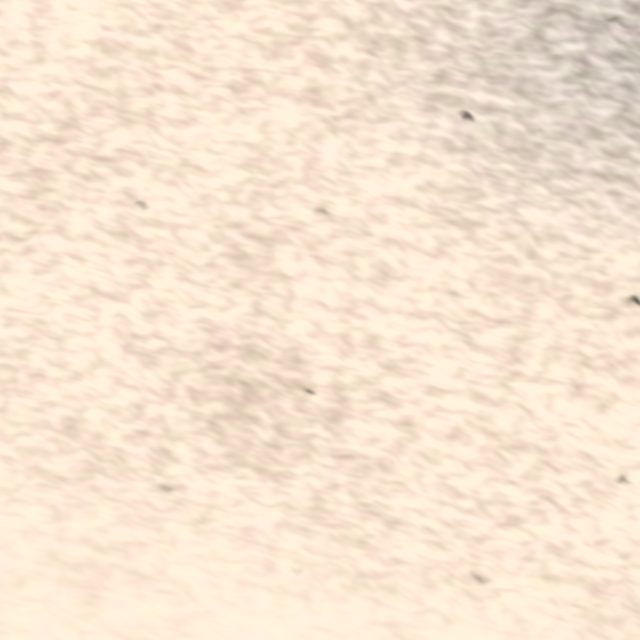
A three.js fragment shader for this texture:

```glsl
#define BASE_TONE 0.914
#define GRAIN_SCALE vec2(27.0, 62.0)
#define GRAIN_CONTRAST 0.125
#define TILT 0.16
#define SPECK_COUNT 12
#define SPECK_RADIUS vec2(0.018, 0.0085)
#define SPECK_COLOR vec3(0.30, 0.27, 0.24)
#define SHADE_CORNER vec2(1.02, 0.93)

varying vec2 vUv;

float hash(float n) {
  return fract(sin(n * 12.9898) * 43758.545);
}

vec2 gradient(vec2 cell) {
  float angle = 6.28319 * fract(sin(dot(cell, vec2(127.1, 311.7))) * 43758.545);
  return vec2(cos(angle), sin(angle));
}

// Gradient noise, centred on zero
float noise(vec2 p) {
  vec2 i = floor(p);
  vec2 f = p - i;
  vec2 u = f * f * f * (f * (f * 6.0 - 15.0) + 10.0);
  vec2 e = vec2(0.0, 1.0);
  float low = mix(dot(gradient(i), f), dot(gradient(i + e.yx), f - e.yx), u.x);
  float high = mix(dot(gradient(i + e.xy), f - e.xy), dot(gradient(i + e.yy), f - e.yy), u.x);
  return mix(low, high, u.y);
}

// Axes along and across a streak that falls to the right
vec2 tilt(vec2 p, float angle) {
  float c = cos(angle), s = sin(angle);
  return vec2(c * p.x - s * p.y, s * p.x + c * p.y);
}

// Soft streaky grain, gently bent
float grain(vec2 p) {
  vec2 q = tilt(p, TILT);
  q.y += 0.012 * noise(p * 5.0 + 3.0) + 0.05 * p.x * p.x * (1.0 - p.y);
  q += 0.006 * vec2(noise(p * 24.0), noise(p * 24.0 + 40.0));
  float coarse = noise(q * GRAIN_SCALE);
  float fine = noise(tilt(q, 0.1) * GRAIN_SCALE * 1.8 + 17.0);
  float blotch = noise(q * GRAIN_SCALE * 0.45 + 61.0);
  return coarse + 0.6 * fine + 0.55 * blotch;
}

// Combined cover of the scattered dark specks
float specks(vec2 p) {
  float clear = 1.0;
  vec2 wobble = 0.006 * vec2(noise(p * 55.0), noise(p * 55.0 + 9.0));
  for (int k = 1; k <= SPECK_COUNT; k++) {
    float n = float(k);
    vec2 center = fract(n * vec2(0.7549, 0.5698) + vec2(0.2, 0.4));
    vec2 size = SPECK_RADIUS * mix(0.7, 1.15, hash(n + 20.0));
    vec2 d = tilt(p - center + wobble, mix(0.05, 0.45, hash(n + 5.0))) / size;
    float strength = mix(0.12, 0.85, pow(hash(n + 31.0), 2.0));
    clear *= 1.0 - strength * exp(-1.6 * dot(d, d));
  }
  return 1.0 - clear;
}

void main() {
  vec2 p = vUv;

  // Broad light and shade
  float corner = smoothstep(0.55, 0.0, length((p - SHADE_CORNER) * vec2(0.9, 1.2)));
  vec2 hollow = tilt(p - vec2(0.38, 0.37), 0.45) * vec2(4.5, 8.0);
  float dip = exp(-dot(hollow, hollow));
  float ground = smoothstep(0.4, 0.12, p.y + 0.25 * p.x);
  float cloud = noise(p * vec2(3.5, 5.0) + 7.0) + 0.6 * noise(p * vec2(9.0, 14.0));
  float tone = BASE_TONE - 0.13 * corner - 0.04 * dip + 0.03 * ground + 0.045 * cloud;

  // Grain fades over the smooth lower ground
  float contrast = GRAIN_CONTRAST * mix(1.0, 0.4, ground) * (1.0 + 0.35 * corner);
  tone += contrast * grain(p);

  // Soft ceiling on the highlights
  float over = tone - 0.955;
  tone -= 0.5 * (over + sqrt(over * over + 0.0004));

  // Warm cream, greyer in the shaded corner, with faint pink and green drift
  vec3 warmth = vec3(0.083, 0.0, -0.083) * mix(1.0, 0.5, corner);
  float hue = noise(tilt(p, TILT) * vec2(20.0, 38.0) + 90.0);
  vec3 color = tone + warmth + hue * vec3(0.008, -0.016, 0.012);
  color = mix(color, SPECK_COLOR, specks(p));
  gl_FragColor = vec4(clamp(color, 0.0, 1.0), 1.0);
}
```
